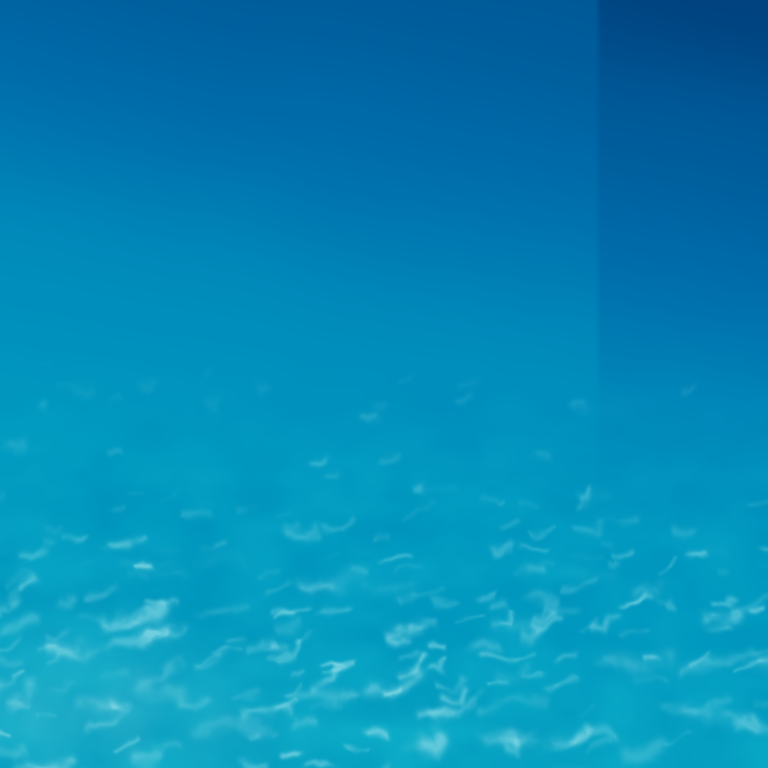
Give the GLSL for this texture, as a WebGL 2 fragment shader.

```glsl
#version 300 es
precision highp float;

uniform vec2 u_resolution;
out vec4 fragColor;

const vec3 GLINT = vec3(0.46, 0.82, 0.88);
const vec3 HAZE = vec3(0.20, 0.71, 0.80);

vec2 hash22(vec2 p) {
    vec3 q = fract(vec3(p.xyx) * vec3(0.1031, 0.1030, 0.0973));
    q += dot(q, q.yzx + 33.33);
    return fract((q.xx + q.yz) * q.zy);
}

float valueNoise(vec2 p) {
    vec2 cell = floor(p);
    vec2 f = fract(p);
    f = f * f * (3.0 - 2.0 * f);
    float low = mix(hash22(cell).x, hash22(cell + vec2(1, 0)).x, f.x);
    float high = mix(hash22(cell + vec2(0, 1)).x, hash22(cell + vec2(1, 1)).x, f.x);
    return mix(low, high, f.y);
}

float fbm(vec2 p) {
    return 0.6 * valueNoise(p) + 0.3 * valueNoise(p * 2.1 + 7.3) + 0.1 * valueNoise(p * 4.3 + 2.9);
}

// Water colour from shallow (0) to deep (1.35)
vec3 waterColor(float depth) {
    vec3 c = mix(vec3(0.03, 0.645, 0.765), vec3(0.0, 0.60, 0.75), smoothstep(0.02, 0.46, depth));
    c = mix(c, vec3(0.0, 0.55, 0.735), smoothstep(0.42, 0.70, depth));
    c = mix(c, vec3(0.0, 0.425, 0.67), smoothstep(0.64, 0.94, depth));
    c = mix(c, vec3(0.0, 0.355, 0.60), smoothstep(0.86, 1.14, depth));
    return mix(c, vec3(0.0, 0.26, 0.50), smoothstep(1.10, 1.34, depth));
}

float segmentDistance(vec2 p, vec2 a, vec2 b) {
    vec2 ab = b - a;
    return length(p - a - ab * clamp(dot(p - a, ab) / dot(ab, ab), 0.0, 1.0));
}

// Soft bent streaks, one candidate per grid cell
float streaks(vec2 p, vec2 cellSize, float halfLength, float width, float density, float seed) {
    vec2 home = floor(p / cellSize);
    float light = 0.0;
    for (int j = -1; j <= 1; j++) {
        for (int i = -1; i <= 1; i++) {
            vec2 id = home + vec2(i, j);
            vec2 place = hash22(id + seed);
            vec2 shape = hash22(id + seed + 41.7);
            vec2 kind = hash22(id + seed + 83.1);
            vec2 q = p - (id + place) * cellSize;
            float reach = halfLength * (0.3 + 0.7 * shape.x);
            float angle = mix(-0.1, 1.1, shape.y * shape.y);
            vec2 arm = reach * vec2(cos(angle), sin(angle));
            vec2 tail = reach * vec2(-1.0, 0.8 * (kind.y - 0.6));
            float d = min(segmentDistance(q, vec2(0), arm), segmentDistance(q, vec2(0), tail));
            float w = width * (0.6 + 0.6 * kind.y);
            light += step(kind.x, density) * (0.4 + 0.6 * place.x) * exp(-d * d / (w * w));
        }
    }
    return min(light, 1.0);
}

void main() {
    vec2 uv = gl_FragCoord.xy / u_resolution;

    // Slanted depth gradient with a darker band behind the vertical seam
    float seam = smoothstep(0.773, 0.784, uv.x);
    float band = 0.08 * smoothstep(0.22, 0.60, uv.y) + 0.05 * smoothstep(0.6, 1.0, uv.y);
    float depth = uv.y + 0.2 * uv.x + seam * band;
    depth += 0.035 * (fbm(uv * vec2(4.0, 7.0)) - 0.5);
    vec3 color = waterColor(depth);

    // Pale patches near the lower left and broad mottling of the floor
    float nearness = 1.0 - smoothstep(0.30, 0.58, uv.y);
    vec2 fromPatch = (uv - vec2(0.12, 0.06)) / vec2(0.19, 0.10);
    float patchLight = exp(-dot(fromPatch, fromPatch)) * (0.2 + 1.0 * fbm(uv * 18.0));
    color = mix(color, HAZE, 0.7 * patchLight);
    color += vec3(0.04, 0.07, 0.04) * nearness * (fbm(uv * vec2(15.0, 23.0) + 4.0) - 0.5);

    // Ripple glints: warped, broken up, smaller and fainter with distance
    vec2 p = uv + 0.026 * (vec2(fbm(uv * 27.0), fbm(uv * 27.0 + 19.0)) - 0.5);
    float breakup = smoothstep(0.20, 0.55, fbm(uv * vec2(34.0, 44.0) + 11.0));
    float cluster = mix(0.6, 1.0, smoothstep(0.35, 0.6, fbm(uv * 8.0 + 3.0)));
    float close = 1.0 - smoothstep(0.17, 0.31, uv.y);
    float middle = smoothstep(0.04, 0.16, uv.y) * (1.0 - smoothstep(0.26, 0.39, uv.y));
    float far = smoothstep(0.24, 0.34, uv.y) * (1.0 - smoothstep(0.40, 0.55, uv.y));
    float leftness = mix(1.05, 0.7, smoothstep(0.35, 0.85, uv.x));
    float glints = close * leftness * streaks(p, vec2(0.095, 0.054), 0.046, 0.0085, 0.78, 5.0);
    glints += 0.85 * close * streaks(p, vec2(0.055, 0.037), 0.021, 0.0056, 0.55, 37.0);
    glints += 0.85 * middle * streaks(p, vec2(0.066, 0.038), 0.021, 0.0050, 0.55, 23.0);
    glints *= cluster * (0.4 + 0.6 * breakup);
    glints += 0.4 * far * streaks(p, vec2(0.070, 0.055), 0.010, 0.006, 0.50, 61.0);
    color = mix(color, GLINT, 0.95 * min(glints, 1.0));

    fragColor = vec4(clamp(color, 0.0, 1.0), 1.0);
}
```
